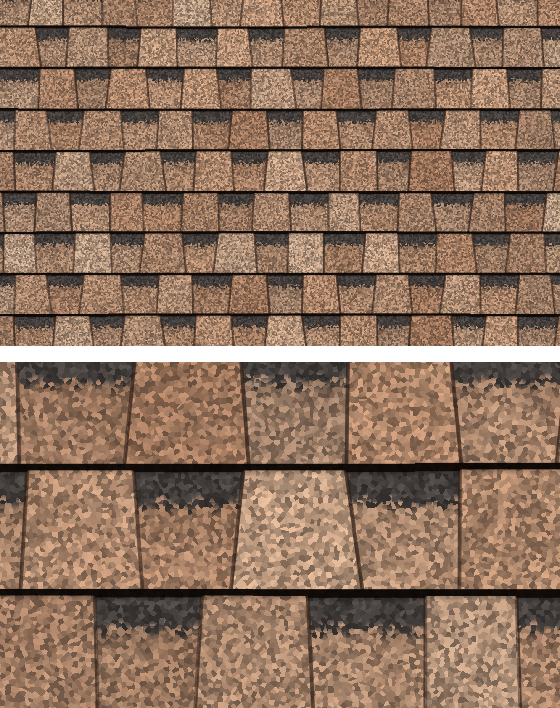
Top, the full canvas; bottom, a detail of the centre.
Reproduce this texture procedurally as a Shadertoy shader.

```glsl
// Laminated asphalt roof shingles: staggered granular tabs with dark shadow bands.
#define ROWS 8.41        // courses down the canvas
#define COLS 7.75        // tab pairs across the canvas
#define TOP_CROP 0.342   // part of the first course cut off
#define GRANULES 215.0   // granules along the canvas height
#define GRAIN 0.62       // contrast between granules
#define BAND 0.27        // shadow band height, in courses
#define LINE 0.027       // half width of the course line
#define JOINT 0.006      // half width of the tab joints, in pairs
#define TAN vec3(0.70, 0.595, 0.505)
#define BROWN vec3(0.575, 0.455, 0.370)
#define SLATE vec3(0.265, 0.245, 0.235)
#define GAP vec3(0.06, 0.04, 0.03)

// Horizontal stagger of each course; later courses reuse the last four
const float STAGGER[7] = float[7](0.15, 0.72, 0.25, 0.93, 0.47, 0.27, 0.77);

float hash(vec2 p) {
    vec3 q = fract(p.xyx * 0.1031);
    q += dot(q, q.yzx + 33.33);
    return fract((q.x + q.y) * q.z);
}

// Cellular noise: random value of the nearest granule
float granule(vec2 p) {
    vec2 cell = floor(p);
    float nearest = 9.0, value = 0.0;
    for (int j = -1; j <= 1; j++)
    for (int i = -1; i <= 1; i++) {
        vec2 c = cell + vec2(i, j);
        vec2 d = c + vec2(hash(c + 7.3), hash(c + 91.7)) - p;
        float dist = dot(d, d);
        if (dist < nearest) { nearest = dist; value = hash(c + 43.1); }
    }
    return value;
}

// Layered sines for broad blotches, about -1 to 1
float mottle(vec2 p) {
    return 0.5 * sin(p.x * 31.0 + 2.0 * sin(p.y * 23.0))
         + 0.5 * sin(p.y * 47.0 + 2.0 * sin(p.x * 41.0));
}

// Edge of a recessed tab: jittered at the top, leaning inward below
float tabEdge(float side, float v, vec2 id) {
    float jitter = hash(id + side * 3.7 + 20.0) - 0.5;
    float lean = 0.085 * hash(id + side * 5.1 + 60.0);
    return side * (0.26 - lean * v) + 0.09 * jitter;
}

void mainImage(out vec4 fragColor, in vec2 fragCoord) {
    vec2 uv = fragCoord / iResolution.xy;
    vec2 p = fragCoord / iResolution.y;
    vec2 px = vec2(COLS, ROWS) / iResolution.xy;

    // Courses, counted from the top, with small steps in their lines
    float x = uv.x * COLS;
    float y = (1.0 - uv.y) * ROWS + TOP_CROP;
    y += 0.03 * (hash(vec2(floor(x * 0.4 + 0.3 * round(y)), round(y))) - 0.5);
    float row = floor(y), v = y - row;
    float pattern = row < 7.0 ? row : row - 4.0;

    // Tab pairs, each centred on its recessed tab
    x -= STAGGER[int(clamp(pattern, 0.0, 6.0))];
    vec2 id = vec2(round(x), pattern);
    x -= id.x;
    float left = x - tabEdge(-1.0, v, id);
    float right = x - tabEdge(1.0, v, id);
    float inside = min(left, -right);
    float recessed = smoothstep(-px.x, px.x, inside);

    // Each tab has its own tint
    float tab = 2.0 * id.x + (inside > 0.0 ? 0.0 : sign(x));
    vec2 tabId = vec2(tab + 40.0, pattern * 3.0 + 11.0);
    float tone = hash(tabId) * mix(1.0, 0.65, recessed) + 0.1 * mottle(p);
    vec3 col = mix(BROWN, TAN, tone);
    col *= mix(vec3(1.0), vec3(1.03, 0.96, 0.91), hash(tabId + 17.0));

    // Slate band at the top of recessed tabs, with a speckled lower edge
    float g = granule(p * GRANULES);
    float fine = hash(floor(p * GRANULES * 0.7) + 5.0);
    float fade = v + 0.16 * (0.6 * g + 0.4 * fine - 0.65);
    float band = recessed * (1.0 - smoothstep(BAND - 0.02, BAND + 0.05, fade));
    col *= 1.0 - 0.10 * recessed * (1.0 - smoothstep(BAND, 0.65, v));
    col = mix(col, SLATE, band);
    col *= 1.0 + GRAIN * (g - 0.5);

    // Joints between tabs
    float joint = 1.0 - smoothstep(JOINT, JOINT + 1.2 * px.x, abs(inside));
    col = mix(col, GAP * 3.0, joint * mix(0.45, 0.8, hash(tabId + 31.0)));

    // Course line, thicker where it shades a recessed tab
    float thick = LINE + 0.015 * recessed * step(v, 0.5);
    float d = min(v, 1.0 - v);
    float line = 1.0 - smoothstep(thick - 0.5 * px.y, thick + 0.5 * px.y, d);
    col *= 1.0 - 0.2 * (1.0 - smoothstep(thick, thick + 0.05, v));
    col = mix(col, GAP * (0.8 + 0.5 * g), line);

    fragColor = vec4(clamp(col, 0.0, 1.0), 1.0);
}
```
